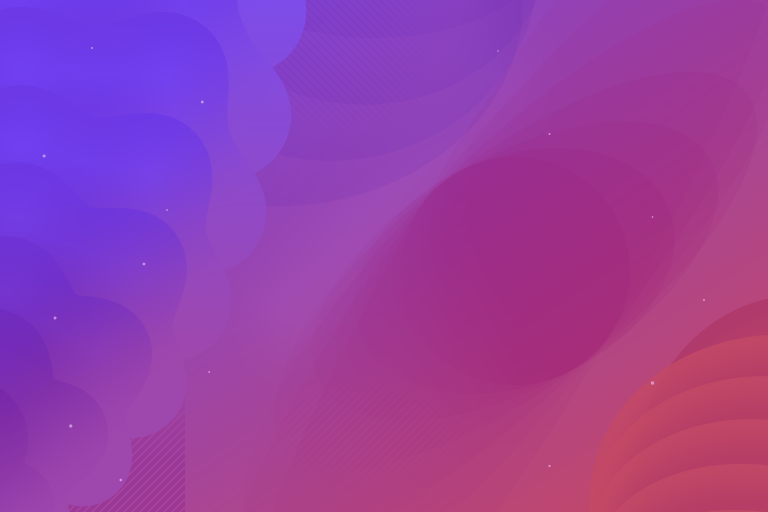
A Shadertoy shader for this background:

```glsl
// Violet-to-coral gradient overlaid with nested cloud tiers, fanned arcs and tilted ellipses.
// Every family of shapes is one loop whose size and place are polynomials of the tier index.
// The design grid is 512 units tall, with y running downward from the top edge.

float hash(float n) {
    return fract(sin(n * 127.1) * 43758.5453);
}

// Antialiased coverage of a signed distance
float cover(float d, float px) {
    return clamp(0.5 - d / px, 0.0, 1.0);
}

float ellipseDist(vec2 d, vec2 r) {
    float f = length(d / r);
    return (f - 1.0) * f / max(length(d / (r * r)), 1e-5);
}

float segmentDist(vec2 p, vec2 a, vec2 b) {
    vec2 ab = b - a;
    return length(p - a - ab * clamp(dot(p - a, ab) / dot(ab, ab), 0.0, 1.0));
}

float smoothMin(float a, float b, float k) {
    float h = max(k - abs(a - b), 0.0) / k;
    return min(a, b) - h * h * k * 0.25;
}

// Thin repeated lines, constant along the level sets of s
float hatch(float s, float period, float px) {
    float d = abs(fract(s / period) - 0.5) * period;
    return 1.0 - smoothstep(0.3, 0.5 + px, d);
}

// Three round lobes joined by a narrower spine; k is the squared tier index
float cloudDist(vec2 p, vec2 left, vec2 middle, vec2 bulge, float k) {
    float spine = min(segmentDist(p, left, middle), segmentDist(p, middle, bulge)) - 48.0 + 0.8 * k;
    float lobes = min(length(p - left) - 62.0, length(p - middle) - 63.0 + 0.5 * k);
    return smoothMin(spine, min(lobes, length(p - bulge) - 63.0 + k), 26.0);
}

vec3 addEllipses(vec3 col, vec2 p, float px) {
    for (float i = 6.0; i >= 0.0; i--) {
        float angle = radians(15.0 + 7.5 * i);
        float reach = 115.0 + 47.0 * i + 4.0 * i * i;
        vec2 axis = vec2(cos(angle), -sin(angle));
        vec2 d = p - vec2(515, 271);
        vec2 local = vec2(dot(d, axis), dot(d, vec2(-axis.y, axis.x)));
        float fade = mix(0.3, 1.0, smoothstep(-reach, 0.0, local.x));
        float e = ellipseDist(local, vec2(reach, 114));
        col = mix(col, vec3(0.58, 0.03, 0.41), (0.088 - 0.006 * i) * fade * cover(e, px));
    }
    return col;
}

vec3 addTopArcs(vec3 col, vec2 p, float px) {
    for (float i = 3.0; i >= 0.0; i--) {
        float k = i * i;
        vec2 center = vec2(375.0 - 11.0 * k, -60.0 + 7.0 * k);
        float bottom = 38.0 + 72.0 * i - 5.3 * k;
        float e = ellipseDist(p - center, vec2(175.0 + 8.0 * k, bottom - center.y));
        float shade = 0.02 + 0.13 * smoothstep(-75.0, 0.0, e);
        col = mix(col, vec3(0.42, 0.17, 0.70), shade * cover(e, px));
    }
    // Dark falling hatch
    float mask = smoothstep(480.0, 330.0, p.x) * smoothstep(150.0, 80.0, p.y);
    return mix(col, vec3(0.35, 0.15, 0.68), 0.15 * mask * hatch(p.x - p.y, 8.0, px));
}

vec3 addCornerArcs(vec3 col, vec2 p, float px) {
    for (float i = 0.0; i < 6.0; i++) {
        vec2 center = vec2(800.0 - 22.0 * i + 1.8 * i * i, 480.0 + 20.0 * i);
        float top = 295.0 + 39.0 * i + 0.8 * i * i;
        float width = i < 0.5 ? 165.0 : 205.0 - 15.0 * i;
        float e = ellipseDist(p - center, vec2(width, center.y - top));
        vec3 rim = i < 0.5 ? vec3(0.68, 0.22, 0.41) : vec3(0.765, 0.285, 0.40);
        vec3 tone = mix(vec3(0.71, 0.24, 0.40), rim, smoothstep(-45.0, 0.0, e));
        col = mix(col, tone, 0.85 * cover(e, px));
    }
    return col;
}

vec3 addClouds(vec3 col, vec2 p, float px) {
    vec3 light = mix(vec3(0.49, 0.30, 0.92), vec3(0.62, 0.28, 0.68), clamp(p.y / 350.0, 0.0, 1.0));
    vec3 deep = mix(vec3(0.44, 0.25, 0.95), vec3(0.47, 0.15, 0.66), smoothstep(130.0, 470.0, p.y));
    for (float i = -1.0; i < 7.0; i++) {
        float k = i * i;
        vec2 left = vec2(14.0 + 10.0 * i - 3.0 * k, -10.0 + 81.0 * i - k);
        vec2 middle = vec2(170.0 - 1.5 * i - 4.2 * k, -31.0 + 110.0 * i - 3.4 * k);
        vec2 bulge = vec2(227.0 - 20.0 * i - 4.0 * k, 115.0 + 100.0 * i - 3.6 * k);
        vec2 back = bulge - p;
        float depth = smoothstep(-20.0, 210.0, back.y + 0.7 * back.x);
        float d = cloudDist(p, left, middle, bulge, k);
        vec3 tone = mix(light, deep, depth);
        tone *= 1.0 - vec3(0.03, 0.11, 0.05) * depth * smoothstep(-75.0, 0.0, d);
        col = mix(col, tone, 0.95 * cover(d, px));
    }
    return col;
}

void mainImage(out vec4 fragColor, in vec2 fragCoord) {
    float px = 512.0 / iResolution.y;
    vec2 p = vec2(fragCoord.x, iResolution.y - fragCoord.y) * px;
    vec2 size = iResolution.xy * px;

    // Diagonal base with a soft light band beside the ellipses
    float t = 0.5 * (p.x / size.x + p.y / size.y);
    vec3 col = mix(vec3(0.45, 0.26, 0.94), vec3(0.79, 0.28, 0.36), t);
    float band = segmentDist(p, vec2(490, 80), vec2(290, 310)) / 45.0;
    col += vec3(0.015, 0.025, 0.03) * exp(-band * band);

    col = addTopArcs(col, p, px);
    col = addEllipses(col, p, px);
    col = addCornerArcs(col, p, px);

    // Rising hatch: a shaded panel at the lower left and a faint patch beside it
    float rising = hatch(p.x + p.y, 8.0, px);
    float panel = cover(p.x - 185.0, px) * smoothstep(350.0, 480.0, p.y);
    col = mix(col, vec3(0.55, 0.14, 0.55), 0.4 * panel);
    float patchMask = 1.0 - smoothstep(0.4, 1.0, length((p - vec2(365, 430)) / vec2(120, 60)));
    col += rising * (0.06 * panel + 0.014 * patchMask);

    col = addClouds(col, p, px);

    // Pale specks: a wavering column at the left, a bowed one at the right
    for (float i = 0.0; i < 15.0; i++) {
        float j = i - 9.0;
        float bow = sin(j * 0.5236);
        vec2 spot = i < 9.0 ? vec2(125.0 + 85.0 * sin(i * 2.4 - 0.4), 48.0 + 54.0 * i)
                            : vec2(498.0 + 206.0 * bow * bow, 51.0 + 83.0 * j);
        float speck = cover(length(p - spot) - mix(0.7, 1.7, hash(i + 80.0)), px);
        col = mix(col, vec3(0.90, 0.70, 0.93), 0.7 * speck);
    }
    fragColor = vec4(col, 1.0);
}
```
